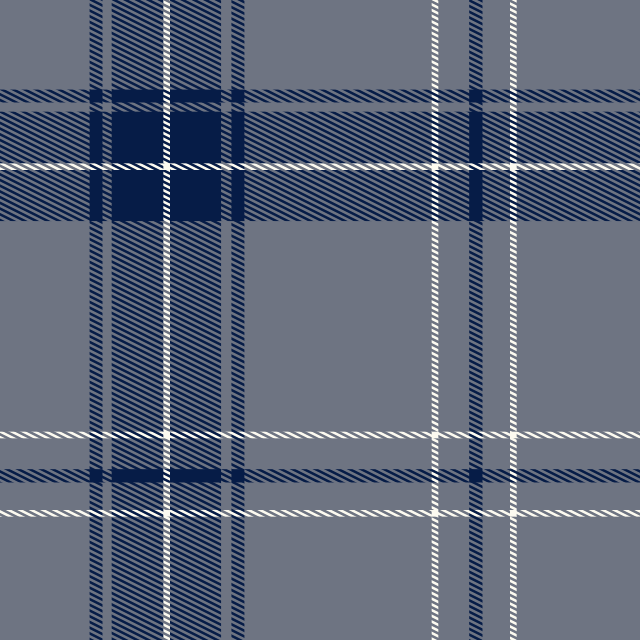
A Shadertoy shader for this pattern:

```glsl
// Tartan plaid in slate grey with navy bands and thin cream lines, woven as a diagonal twill.

// Coverage of a stripe from a to b, given in 768ths of the repeat.
float stripe(float x, float a, float b, float pixel) {
    float center = (a + b) / 1536.0;
    float halfWidth = (b - a) / 1536.0;
    float d = abs(fract(x - center + 0.5) - 0.5) - halfWidth;
    return clamp(0.5 - d / pixel, 0.0, 1.0);
}

// Thread colour across one direction; the warp has one extra navy guard band.
vec3 threadColor(float x, float guard, float pixel) {
    vec3 slate = vec3(0.43, 0.455, 0.51);
    vec3 navy = vec3(0.025, 0.11, 0.28);
    vec3 cream = vec3(0.99, 0.98, 0.94);

    float dark = stripe(x, 107.5, 123.0, pixel)
               + stripe(x, 134.0, 265.3, pixel)
               + stripe(x, 277.7, 293.3, pixel) * guard
               + stripe(x, 563.0, 579.0, pixel);
    float light = stripe(x, 196.0, 204.0, pixel)
                + stripe(x, 518.0, 526.0, pixel)
                + stripe(x, 612.0, 620.0, pixel);
    return mix(mix(slate, navy, dark), cream, light);
}

void mainImage(out vec4 fragColor, in vec2 fragCoord) {
    vec2 uv = fragCoord / iResolution.xy;
    vec2 pixel = 1.0 / iResolution.xy;
    uv.y = 1.0 - uv.y; // the sett is measured downward

    vec3 warp = threadColor(uv.x, 1.0, pixel.x);
    vec3 weft = threadColor(uv.y, 0.0, pixel.y);

    // Twill diagonals: whole counts per axis keep the weave seamless.
    vec2 twillCount = vec2(-56.0, 112.0);
    float ridge = abs(fract(dot(uv, twillCount)) - 0.5);
    float blur = 0.6 * length(twillCount * pixel);
    float warpOnTop = smoothstep(0.25 - blur, 0.25 + blur, ridge);

    fragColor = vec4(mix(weft, warp, warpOnTop), 1.0);
}
```
